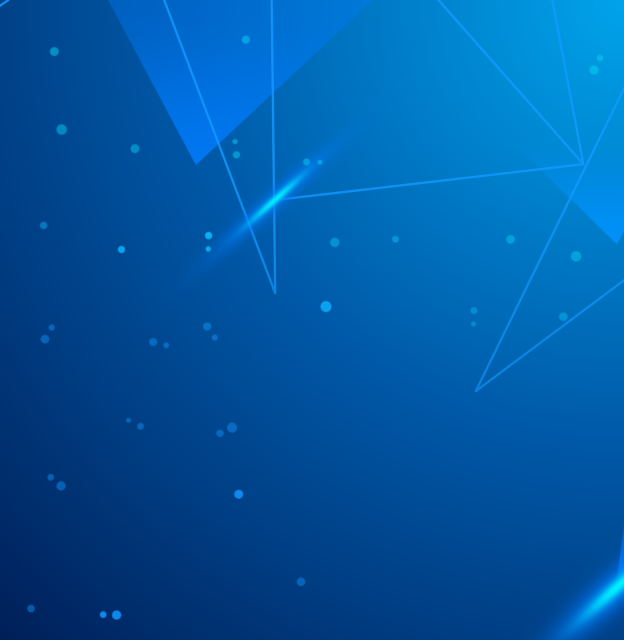
This background is drawn by a WebGL 1 fragment shader. Its source:

```glsl
precision highp float;
// Blue abstract backdrop: a radial gradient lit from the upper right, with
// translucent wedges, thin line facets, hashed cell dots and two light streaks.
// Coordinates are in canvas heights, with the origin at the lower left.
uniform vec2 u_resolution;

const vec3 SKY = vec3(0.0, 0.64, 0.92);
const vec3 AZURE = vec3(0.0, 0.345, 0.655);
const vec3 NAVY = vec3(0.0, 0.12, 0.345);
const vec3 ELECTRIC = vec3(0.0, 0.48, 0.98);
const vec3 LINE_BLUE = vec3(0.07, 0.60, 1.0);
const vec3 CYAN = vec3(0.0, 0.95, 1.0);

float hash(vec2 cell, float seed) {
  vec3 q = fract(vec3(cell.xyx + seed) * vec3(0.1031, 0.1030, 0.0973));
  q += dot(q, q.yzx + 33.33);
  return fract((q.x + q.y) * q.z);
}

// Signed distance to the line through a point; positive on its left side
float leftOf(vec2 p, vec2 a, vec2 dir) {
  vec2 d = normalize(dir);
  return d.x * (p.y - a.y) - d.y * (p.x - a.x);
}

// Area between two rays that leave one apex
float wedge(vec2 p, vec2 apex, vec2 rightRay, vec2 leftRay, float px) {
  float d = min(leftOf(p, apex, rightRay), -leftOf(p, apex, leftRay));
  return smoothstep(-px, px, d);
}

float segment(vec2 p, vec2 a, vec2 b, float halfWidth, float px) {
  vec2 ab = b - a;
  float t = clamp(dot(p - a, ab) / dot(ab, ab), 0.0, 1.0);
  float d = length(p - a - ab * t);
  return 1.0 - smoothstep(halfWidth - px * 0.7, halfWidth + px * 0.7, d);
}

float disc(vec2 p, vec2 center, float radius, float px) {
  return 1.0 - smoothstep(radius - px, radius + px, length(p - center));
}

// Elongated gaussian: size holds the spread along and across the direction
float streak(vec2 p, vec2 center, vec2 dir, vec2 size) {
  vec2 q = p - center;
  vec2 d = normalize(dir);
  vec2 s = vec2(dot(q, d), d.x * q.y - d.y * q.x) / size;
  return exp(-dot(s, s));
}

vec3 background(vec2 p, vec2 light) {
  float d = length(p - light) / 0.7;
  return mix(mix(SKY, AZURE, min(d, 1.0)), NAVY, clamp(d - 1.0, 0.0, 1.0));
}

// One dot per grid cell, some with a small companion; sparse at lower right
vec3 addDots(vec3 col, vec2 p, float size, float px) {
  vec2 cell = floor(p / size);
  vec2 middle = (cell + 0.5) * size;
  float empty = smoothstep(0.5, 0.62, middle.x) * smoothstep(0.5, 0.35, middle.y);
  float present = step(0.2 + 0.8 * empty, hash(cell, 3.0));
  vec2 jitter = vec2(hash(cell, 11.0), hash(cell, 23.0)) - 0.5;
  vec2 center = middle + jitter * size * 0.5;
  float radius = mix(0.0050, 0.0085, hash(cell, 37.0));
  float angle = 6.2832 * hash(cell, 41.0);
  vec2 partner = center + 0.021 * vec2(cos(angle), sin(angle));
  float pair = step(0.6, hash(cell, 53.0));
  float mask = max(disc(p, center, radius, px),
                   pair * disc(p, partner, radius * 0.72, px));
  float warmth = smoothstep(0.45, 0.95, p.y + p.x * 0.25);
  vec3 tint = mix(vec3(0.06, 0.55, 0.95), vec3(0.02, 0.84, 0.95), warmth);
  float bright = step(0.82, hash(cell, 67.0));
  return mix(col, tint, present * mask * mix(0.5, 0.95, bright));
}

void main() {
  vec2 p = gl_FragCoord.xy / u_resolution.y;
  float px = 1.0 / u_resolution.y;
  vec3 col = background(p, vec2(u_resolution.x / u_resolution.y, 1.0));

  // Translucent wedges, strongest at their lower tips
  float topWedge = wedge(p, vec2(0.306, 0.742), vec2(0.276, 0.258), vec2(-0.137, 0.258), px);
  col = mix(col, ELECTRIC, topWedge * mix(0.88, 0.38, smoothstep(0.74, 1.0, p.y)));
  float sideWedge = wedge(p, vec2(0.964, 0.618), vec2(0.016, 0.030), vec2(-0.150, 0.147), px);
  col = mix(col, vec3(0.0, 0.58, 1.0), sideWedge * 0.85 * smoothstep(0.80, 0.62, p.y));
  float cornerWedge = wedge(p, vec2(0.964, 0.095), vec2(0.74, 0.67), vec2(0.015, 0.115), px);
  col = mix(col, ELECTRIC, cornerWedge * 0.8 * smoothstep(0.26, 0.10, p.y));

  // Line facets meeting at shared corners
  vec2 tip = vec2(0.430, 0.542);
  vec2 hub = vec2(0.9115, 0.7435);
  vec2 foot = vec2(0.7435, 0.389);
  float w = 0.0018;
  float lines = segment(p, vec2(0.2565, 1.0), tip, w, px);
  lines = max(lines, segment(p, vec2(0.4245, 1.0), tip, w, px));
  lines = max(lines, segment(p, vec2(0.430, 0.6875), hub, w, px));
  lines = max(lines, segment(p, vec2(0.685, 1.0), hub, w, px));
  lines = max(lines, segment(p, vec2(0.863, 1.0), hub, w, px));
  lines = max(lines, segment(p, vec2(0.979, 0.870), foot, w, px));
  lines = max(lines, segment(p, vec2(0.979, 0.565), foot, w, px));
  lines = max(lines, segment(p, vec2(0.0, 0.991), vec2(0.013, 1.0), w, px));
  col = mix(col, LINE_BLUE, lines * mix(0.6, 0.85, smoothstep(0.4, 0.8, p.y)));

  // Light streaks: a wide blue glow around a narrow cyan core
  vec2 slant = vec2(0.744, 0.668);
  vec2 flare = vec2(0.430, 0.688);
  vec2 corner = vec2(0.968, 0.086);
  col = mix(col, ELECTRIC, 0.85 * streak(p, flare, slant, vec2(0.115, 0.014)));
  col = mix(col, CYAN, 0.95 * streak(p, flare, slant, vec2(0.050, 0.0055)));
  col = mix(col, ELECTRIC, 0.95 * streak(p, corner, slant, vec2(0.140, 0.026)));
  col = mix(col, CYAN, streak(p, corner, slant, vec2(0.070, 0.010)));

  gl_FragColor = vec4(addDots(col, p, 0.14, px), 1.0);
}
```
